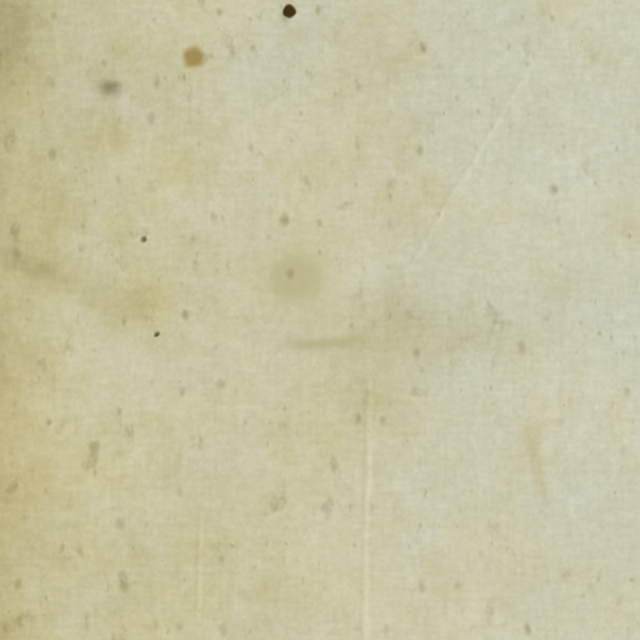
Give the GLSL for this texture, as a three.js fragment shader.

```glsl
varying vec2 vUv;

const vec3 UMBER = vec3(0.25, 0.20, 0.09);
const vec3 RUST = vec3(0.61, 0.52, 0.28);
const vec3 TAN = vec3(0.68, 0.65, 0.48);
const vec3 OCHRE = vec3(0.75, 0.72, 0.555);
const vec3 CREAM = vec3(0.795, 0.782, 0.66);
const vec3 PALE = vec3(0.82, 0.815, 0.735);
const vec3 OLIVE = vec3(0.46, 0.43, 0.27);
const vec3 COOL_SHIFT = vec3(-0.012, 0.002, 0.034);

vec2 hash2(vec2 p) {
  vec2 q = vec2(dot(p, vec2(127.1, 311.7)), dot(p, vec2(269.5, 183.3)));
  return fract(sin(q) * 43758.55);
}

float gradientNoise(vec2 p) {
  vec2 i = floor(p);
  vec2 f = fract(p);
  vec2 u = f * f * f * (f * (f * 6.0 - 15.0) + 10.0);
  vec2 e = vec2(1.0, 0.0);
  float a = dot(hash2(i) * 2.0 - 1.0, f);
  float b = dot(hash2(i + e.xy) * 2.0 - 1.0, f - e.xy);
  float c = dot(hash2(i + e.yx) * 2.0 - 1.0, f - e.yx);
  float d = dot(hash2(i + e.xx) * 2.0 - 1.0, f - e.xx);
  return mix(mix(a, b, u.x), mix(c, d, u.x), u.y);
}

float fbm(vec2 p) {
  float sum = 0.0;
  float amp = 1.0;
  for (int i = 0; i < 4; i++) {
    sum += amp * gradientNoise(p);
    p = mat2(1.6, 1.2, -1.2, 1.6) * p + 7.3;
    amp *= 0.6;
  }
  return sum;
}

// Soft-edged disc and gaussian blob
float disc(vec2 p, vec2 centre, float radius, float blur) {
  return 1.0 - smoothstep(radius - blur, radius + blur, length(p - centre));
}

float blob(vec2 p, vec2 centre, vec2 size) {
  vec2 q = (p - centre) / size;
  return exp(-dot(q, q));
}

// Line that fades toward its ends
float stroke(vec2 p, vec2 a, vec2 b, float width) {
  vec2 ab = b - a;
  float h = clamp(dot(p - a, ab) / dot(ab, ab), 0.0, 1.0);
  float d = length(p - a - ab * h) / width;
  return exp(-d * d) * smoothstep(0.0, 0.3, h) * smoothstep(1.0, 0.7, h);
}

// Pale ridge with a thin shadow beside it
float crease(vec2 p, vec2 a, vec2 b, float width) {
  vec2 side = vec2(width * 2.0, 0.0);
  return stroke(p, a, b, width) - 0.6 * stroke(p + side, a, b, width);
}

// One small irregular speck in some of the cells
float flecks(vec2 p, float cells, float density) {
  vec2 q = p * cells;
  vec2 id = floor(q);
  vec2 rnd = hash2(id + cells);
  vec2 centre = 0.3 + 0.4 * hash2(id + 31.7);
  vec2 offset = (fract(q) - centre) * vec2(1.2, 0.85);
  float radius = mix(0.07, 0.17, rnd.y);
  float spot = 1.0 - smoothstep(0.0, radius * 1.7, length(offset));
  return spot * step(rnd.x, density) * (0.2 + 0.8 * hash2(id + 5.1).x);
}

// Broad damp stains
float stains(vec2 p) {
  float s = 0.8 * blob(p, vec2(0.58, 0.38), vec2(0.12, 0.09));
  s += blob(p, vec2(0.70, 0.48), vec2(0.17, 0.05));
  s += 0.8 * blob(p, vec2(0.87, 0.55), vec2(0.05, 0.03));
  s += blob(p, vec2(0.98, 0.65), vec2(0.05, 0.035));
  s += 0.9 * stroke(p, vec2(-0.04, 0.62), vec2(0.30, 0.49), 0.025);
  s += 0.7 * blob(p, vec2(0.185, 0.79), vec2(0.02, 0.04));
  s += 0.9 * stroke(p, vec2(0.81, 0.36), vec2(0.86, 0.20), 0.014);
  s += 1.2 * blob(p, vec2(0.0, 0.95), vec2(0.07, 0.09));
  return s;
}

vec3 paperColor(float tone) {
  vec3 color = mix(TAN, OCHRE, clamp(tone / 0.25, 0.0, 1.0));
  color = mix(color, CREAM, clamp((tone - 0.25) / 0.33, 0.0, 1.0));
  return mix(color, PALE, clamp((tone - 0.58) / 0.4, 0.0, 1.2));
}

void main() {
  vec2 p = vUv;
  vec2 wobble = vec2(fbm(p * 9.0), fbm(p * 9.0 + 40.0));
  vec2 warped = p + 0.035 * wobble;
  vec2 rough = p + 0.005 * vec2(gradientNoise(p * 70.0), gradientNoise(p * 70.0 + 9.0));
  vec2 bent = p + 0.006 * wobble;

  // Aged paper: broad drift, mottling, stains
  float mottle = fbm(p * 17.0);
  float tone = 0.55 + 0.30 * (p.x - 0.45) - 0.20 * exp(-p.x * 14.0);
  tone += 0.19 * fbm(p * 4.0 + 2.0) + 0.17 * mottle;
  tone -= 0.27 * stains(warped) * clamp(1.0 + 1.1 * mottle, 0.3, 1.7);
  tone += 0.14 * blob(warped, vec2(0.57, 0.58), vec2(0.07, 0.04));
  float cool = 0.9 * (p.x - 0.45) + 0.45 * (p.y - 0.45) + 1.1 * fbm(p * 5.0 + 23.0);
  vec3 color = paperColor(tone) + COOL_SHIFT * clamp(cool, -0.8, 0.9);

  // Fibres and fine grain
  float fibre = gradientNoise(p * vec2(110.0, 22.0)) + gradientNoise(p * vec2(25.0, 120.0));
  float grain = gradientNoise(p * 150.0) + gradientNoise(p * 70.0);
  color += (0.021 * fibre + 0.029 * grain) * vec3(1.0, 1.0, 1.1);

  // Creases
  float folds = crease(bent, vec2(0.57, -0.15), vec2(0.58, 0.48), 0.004);
  folds += 0.7 * crease(bent, vec2(0.61, 0.53), vec2(0.89, 0.99), 0.004);
  folds += 0.8 * crease(bent, vec2(0.31, 0.01), vec2(0.32, 0.22), 0.0035);
  folds += 0.5 * stroke(bent, vec2(0.18, 0.54), vec2(0.44, 0.43), 0.007);
  color += 0.03 * folds;

  // Specks, denser on the left, and faint smudges
  float specks = flecks(rough, 19.0, 0.24 - 0.14 * p.x) + 0.6 * flecks(rough, 37.0, 0.12);
  color = mix(color, OLIVE, 0.4 * min(specks, 1.0));
  float smudge = smoothstep(0.28, 0.8, fbm(p * vec2(24.0, 17.0) + 61.0));
  color = mix(color, OLIVE, smudge * (0.34 - 0.2 * p.x));

  // Larger spots
  vec2 ring = p + 0.012 * wobble;
  color = mix(color, OCHRE, 0.5 * blob(ring, vec2(0.465, 0.56), vec2(0.06)));
  color = mix(color, TAN + 0.02, 0.5 * disc(ring, vec2(0.458, 0.564), 0.034, 0.016));
  color = mix(color, OLIVE, 0.3 * disc(rough, vec2(0.453, 0.573), 0.006, 0.005));
  color = mix(color, TAN, 0.55 * stroke(bent, vec2(0.42, 0.46), vec2(0.59, 0.468), 0.009));
  color = mix(color, RUST, 0.85 * disc(rough, vec2(0.303, 0.910), 0.016, 0.007));
  color = mix(color, OLIVE, 0.65 * blob(rough, vec2(0.172, 0.863), vec2(0.017, 0.012)));
  color = mix(color, UMBER, disc(rough, vec2(0.452, 0.982), 0.0095, 0.003));
  color = mix(color, UMBER, 0.6 * disc(rough, vec2(0.225, 0.626), 0.004, 0.003));
  color = mix(color, UMBER, 0.75 * disc(rough, vec2(0.245, 0.478), 0.004, 0.003));
  gl_FragColor = vec4(color, 1.0);
}
```
